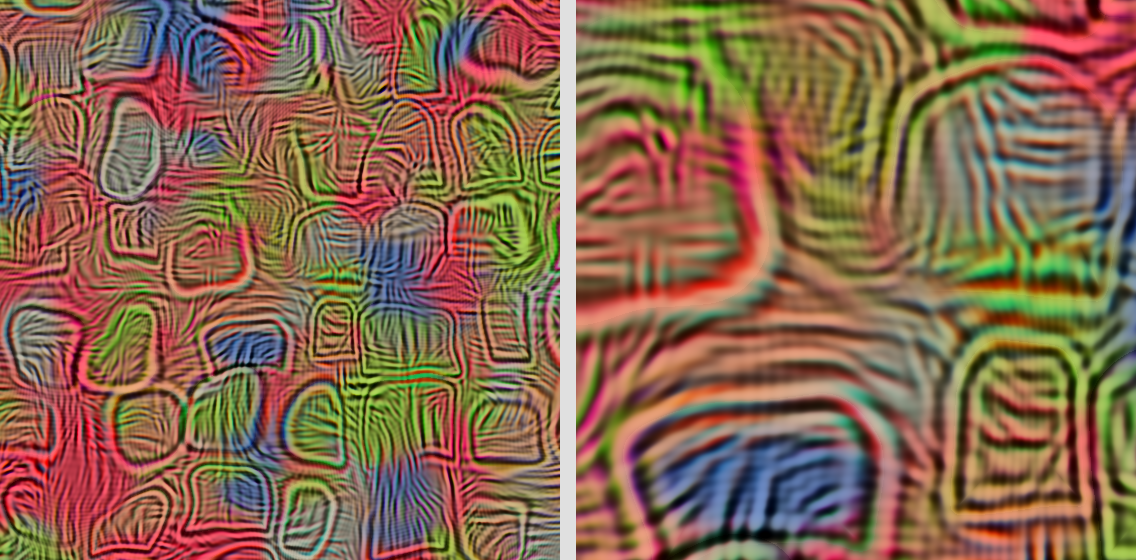
Left, the full canvas; right, a detail of the centre.
Give the GLSL for this pattern, as a Shadertoy shader.

```glsl
// Dreamlike patchwork of arches and rings, woven from short curved coloured ridges.

const float PI = 3.14159265;
const float CELL_COUNT = 6.2;     // arches across the canvas
const float COLOUR_SCALE = 7.5;   // colour patches across the canvas
const float COLOUR_SHARPNESS = 18.0;
const float OUTLINE_PITCH = 0.025;
const float OUTLINE_WIDTH = 0.018;
const float OUTLINE_STRENGTH = 1.15;
const float STROKE_STRENGTH = 1.15;
const float STROKE_CYCLES = 2.8;  // ridges per stroke cell
const float WEAVE_PITCH = 0.0085;
const float WEAVE_STRENGTH = 0.11;
const float FRINGE = 2.4;         // phase shift between colour channels
const float DARK_SKEW = 0.22;     // deepens grooves, softens crests

const vec3 RED   = vec3(0.69, 0.20, 0.26);
const vec3 BROWN = vec3(0.60, 0.39, 0.29);
const vec3 GREY  = vec3(0.48, 0.48, 0.43);
const vec3 GREEN = vec3(0.42, 0.53, 0.18);
const vec3 BLUE  = vec3(0.24, 0.33, 0.50);

vec3 hash3(vec2 p) {
    vec3 q = fract(p.xyx * vec3(0.1031, 0.1030, 0.0973));
    q += dot(q, q.yxz + 33.33);
    return fract((q.xxy + q.yzz) * q.zyx);
}

float noise(vec2 p) {
    vec2 i = floor(p), f = fract(p);
    f = f * f * (3.0 - 2.0 * f);
    float low  = mix(hash3(i).x, hash3(i + vec2(1, 0)).x, f.x);
    float high = mix(hash3(i + vec2(0, 1)).x, hash3(i + vec2(1, 1)).x, f.x);
    return mix(low, high, f.y);
}

vec2 warpField(vec2 p) {
    return vec2(noise(p), noise(p + 23.0)) - 0.5;
}

// Box with separate corner radii for its top and bottom.
float archDistance(vec2 p, vec2 halfSize, float topRadius, float bottomRadius) {
    float r = p.y > 0.0 ? topRadius : bottomRadius;
    vec2 q = abs(p) - halfSize + r;
    return min(max(q.x, q.y), 0.0) + length(max(q, 0.0)) - r;
}

// Parallel ridges along the arch borders; w returns the nearest distance.
vec4 outlines(vec2 p, vec3 shift) {
    vec2 g = p * CELL_COUNT, base = floor(g);
    vec3 ridges = vec3(0);
    float nearest = 1.0;
    for (int y = -1; y <= 1; y++)
    for (int x = -1; x <= 1; x++) {
        vec2 id = base + vec2(x, y);
        vec3 a = hash3(id + 17.0), b = hash3(id + 71.0);
        vec2 local = g - id - 0.5 - 0.4 * (a.xy - 0.5);
        vec2 halfSize = vec2(0.27, 0.31) + 0.19 * b.xy;
        float reach = min(halfSize.x, halfSize.y);
        float d = archDistance(local, halfSize, reach * mix(0.5, 1.0, a.z),
                               reach * mix(0.1, 0.9, b.z * b.z)) / CELL_COUNT;
        nearest = min(nearest, d);
        float fade = 0.85 * exp(-d * d / (OUTLINE_WIDTH * OUTLINE_WIDTH));
        fade += 0.25 * exp(-abs(d) / 0.025) * step(d, 0.0);
        float pitch = OUTLINE_PITCH * mix(0.6, 1.2, b.z);
        ridges += fade * cos(2.0 * PI * d / pitch + 6.0 * a.x + shift);
    }
    return vec4(ridges, nearest);
}

// Oriented wave packets that follow a smooth, mostly upright or level field.
vec3 strokes(vec2 p, float density, float seed, vec3 shift) {
    vec2 g = p * density, base = floor(g);
    vec3 sum = vec3(0);
    for (int y = -1; y <= 1; y++)
    for (int x = -1; x <= 1; x++) {
        vec2 id = base + vec2(x, y);
        vec3 h = hash3(id + seed);
        vec2 centre = id + h.xy, d = g - centre;
        float angle = 1.9 * PI * (noise(centre / density * 9.0 + 40.0) - 0.5);
        angle -= 0.2 * sin(4.0 * angle);
        float across = dot(d, vec2(cos(angle), sin(angle)));
        float along  = dot(d, vec2(-sin(angle), cos(angle)));
        float window = max(0.0, 1.0 - dot(d, d));
        window *= window * exp(-3.0 * across * across);
        float bend = across + 0.3 * (h.z - 0.5) * along * along;
        sum += window * cos(2.0 * PI * (STROKE_CYCLES * bend + h.z) + shift);
    }
    return sum;
}

// Soft patches: each colour is weighted by its own noise field.
vec3 patchColour(vec2 p, float outside) {
    vec3 colours[5] = vec3[5](RED, BROWN, GREY, GREEN, BLUE);
    float bias[5] = float[5](0.5, 0.9, 0.3, -0.1, -1.2);
    bias[0] += 2.2 * outside;
    vec3 sum = vec3(0);
    float total = 0.0;
    for (int i = 0; i < 5; i++) {
        vec2 q = p * COLOUR_SCALE + float(i) * vec2(31.7, 57.3);
        float n = 0.7 * noise(q) + 0.3 * noise(q * 2.3 + 9.0);
        float weight = exp(COLOUR_SHARPNESS * (n - 0.5) + bias[i]);
        sum += weight * colours[i];
        total += weight;
    }
    return sum / total;
}

void mainImage(out vec4 fragColor, in vec2 fragCoord) {
    vec2 uv = fragCoord / iResolution.y;
    vec2 warp = warpField(uv * 9.0);
    vec2 p = uv + 0.06 * warp + 0.012 * warpField(uv * 21.0 + 7.0);

    // Channel shifts give the ridges coloured rims.
    vec2 rim = FRINGE * warpField(uv * 12.0 + 5.0);
    vec3 shift = vec3(rim.x, -0.4 * rim.x, rim.y);
    vec4 border = outlines(p, shift);
    vec3 fine = strokes(uv, 31.0, 3.0, shift);
    vec3 broad = strokes(uv, 17.0, 90.0, shift);

    // Faint crossing threads.
    vec2 thread = cos(2.0 * PI * (uv + 0.1 * warp) / WEAVE_PITCH);
    float weave = (thread.x + thread.y) * noise(uv * 14.0 + 61.0);

    // Strokes come in calm and busy areas and give way to the outlines.
    float lineMask = smoothstep(0.15, 0.55, noise(uv * 10.0 + 80.0));
    float activity = mix(0.5, 1.4, noise(uv * 13.0 + 33.0));
    activity *= 1.0 - 0.6 * lineMask * exp(-border.w * border.w / 0.00015);
    vec3 relief = OUTLINE_STRENGTH * lineMask * border.rgb
                + STROKE_STRENGTH * activity * (0.6 * fine + 0.6 * broad)
                + WEAVE_STRENGTH * weave;
    relief = relief / sqrt(1.0 + 0.6 * relief * relief);
    relief += DARK_SKEW * (0.25 - relief * relief);

    vec3 colour = patchColour(p, smoothstep(-0.02, 0.012, border.w));
    colour = colour * (1.0 + 0.45 * relief) + 0.12 * relief;
    fragColor = vec4(clamp(colour, 0.0, 1.0), 1.0);
}
```
